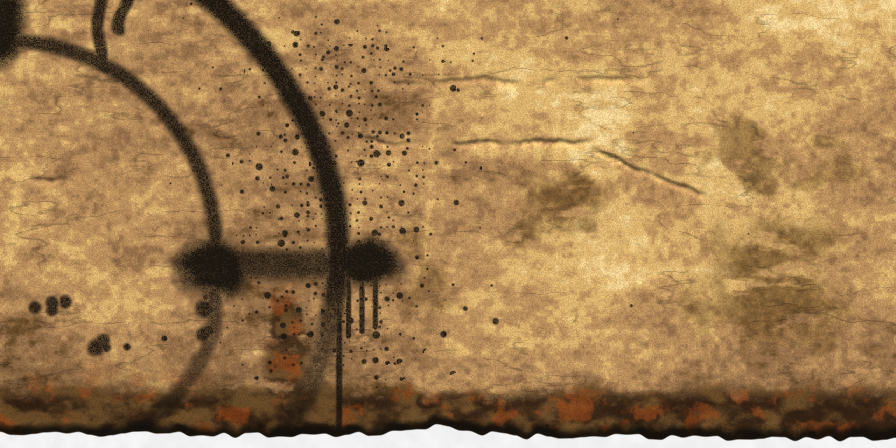
A WebGL 2 fragment shader for this texture:

```glsl
#version 300 es
precision highp float;
// Weathered tan wall with sprayed black arcs, spatter, a rusty foot and a torn white edge.
uniform vec2 u_resolution;
out vec4 outColor;
#define ARC_CENTER vec2(.013, .44)
#define INNER_RADIUS .469
#define OUTER_RADIUS .742
#define GRAIN_SCALE 384.
#define CRACK_DEPTH .45
const vec3 INK = vec3(.085, .07, .05), UMBER = vec3(.15, .09, .05),
  BROWN = vec3(.38, .27, .14), CLAY = vec3(.59, .44, .29), TAN = vec3(.73, .56, .36),
  GOLD = vec3(.86, .7, .43), CREAM = vec3(.95, .83, .58), RUST = vec3(.58, .25, .08);

float hash(vec2 p) {
  vec3 q = fract(p.xyx * .1031);
  q += dot(q, q.yzx + 33.33);
  return fract((q.x + q.y) * q.z);
}
float noise(vec2 p) {
  vec2 i = floor(p), f = fract(p);
  f = f * f * (3. - 2. * f);
  return mix(mix(hash(i), hash(i + vec2(1, 0)), f.x),
             mix(hash(i + vec2(0, 1)), hash(i + 1.), f.x), f.y);
}
float fbm(vec2 p) {
  float sum = 0., amp = .516;
  for (int i = 0; i < 5; i++, amp *= .5) {
    sum += amp * noise(p);
    p = mat2(1.6, 1.2, -1.2, 1.6) * p + 17.3;
  }
  return sum;
}
// Smooth step from a to b, in either direction
float ramp(float a, float b, float x) {
  float t = clamp((x - a) / (b - a), 0., 1.);
  return t * t * (3. - 2. * t);
}
float bell(float d, float w) { return exp(-d * d / (w * w)); }
// Soft ellipse at c with radii r
float blot(vec2 p, vec2 c, vec2 r) { return ramp(1.4, .6, length((p - c) / r)); }
// Vertical run of paint
float drip(vec2 p, float x, float lo, float hi, float w) {
  return ramp(w * 1.4, w * .5, length(vec2(p.x - x, p.y - clamp(p.y, lo, hi))));
}
// One random dot per grid cell
float spatter(vec2 p, float cells, float density) {
  vec2 id = floor(p * cells), c = .3 + .4 * vec2(hash(id + 3.), hash(id + 8.));
  float r = mix(.08, .29, pow(hash(id + 21.), 2.)), aa = cells / u_resolution.y;
  return ramp(r + aa, r - aa, length(fract(p * cells) - c)) * step(hash(id + 5.), density);
}
// Tight group of drops
float drops(vec2 p, vec2 c, vec2 spread) {
  float ink = 0.;
  for (float i = 0.; i < 5.; i++) {
    vec2 k = vec2(i, c.x * 90.), at = c + spread * (2. * vec2(hash(k + 1.7), hash(k + 9.2)) - 1.);
    ink = max(ink, blot(p, at, vec2(mix(.008, .021, hash(k + 4.)))));
  }
  return ink;
}
// Wavering crack: dark line minus the lit lip below it
float crack(vec2 p, float y, float slope, float x0, float x1) {
  float d = p.y - y - slope * (p.x - x0) - .05 * (fbm(vec2(p.x * 9., y * 40.)) - .5);
  float span = ramp(x0, x0 + .06, p.x) * ramp(x1, x1 - .06, p.x) * ramp(.2, .55, noise(vec2(p.x * 22., y * 50.)));
  return span * (bell(d, .005) - .4 * bell(d + .011, .007));
}
vec3 wall(vec2 p, vec2 w) {
  float fibre = fbm(p * vec2(14, 38)), fine = fbm(p * 70. + 9.), worn = ramp(.3, .6, noise(p * vec2(20, 14)));
  float tone = .75 * fbm(p * vec2(3.5, 5) + 4.) + .55 * fibre + .5 * fine - .4;
  tone += .1 * ramp(.7, 1.3, p.x) + .12 * ramp(.7, 1., p.y) - .14 * ramp(.4, .1, p.y);
  // Pale worn areas and scraped streaks
  tone += .3 * blot(w, vec2(1.33, .72), vec2(.07, .09)) + .2 * blot(w, vec2(1.38, .46), vec2(.09, .11));
  tone += .2 * blot(w, vec2(1.8, .97), vec2(.17, .07)) + .16 * blot(w, vec2(1.6, .55), vec2(.05, .12));
  tone += worn * (.22 * bell(p.x - .92 - .07 * p.y, .011) + .16 * bell(p.x + .02 - .1 * p.y, .015));
  vec3 col = mix(BROWN, CLAY, ramp(.05, .36, tone));
  col = mix(col, TAN, ramp(.34, .58, tone));
  col = mix(col, GOLD, ramp(.58, .8, tone));
  col = mix(col, CREAM, ramp(.82, 1.1, tone));
  // Peeled olive patches
  float peel = max(blot(w, vec2(1.25, .55), vec2(.1, .08)), blot(w, vec2(1.71, .37), vec2(.14)));
  peel = max(peel, .7 * max(blot(w, vec2(.94, .4), vec2(.06, .07)), blot(w, vec2(1.66, .66), vec2(.07, .06))));
  peel = max(peel, .6 * blot(w, vec2(1.83, .63), vec2(.07, .05)));
  col = mix(col, BROWN * (.7 + .7 * fine), .75 * peel * ramp(.25, .5, fibre));
  // Creases
  float line = crack(p, .69, 0., .78, 1.34) + crack(p, .68, -.4, 1.3, 1.6);
  line += crack(p, .59, 0., 0., .18) + .7 * crack(p, .83, 0., .85, 1.5);
  line += .4 * worn * ramp(.025, 0., abs(fbm(p * vec2(5, 16) + 31.) - .5));
  return col * (1. - CRACK_DEPTH * line);
}
float paint(vec2 p, vec2 q) {
  float radius = length(p - ARC_CENTER), lower = ramp(.4, .22, p.y);
  float inner = abs(radius - INNER_RADIUS - .03 * lower);
  float outer = abs(radius - OUTER_RADIUS + .018 * ramp(.5, .9, p.y));
  float ink = max(ramp(.026, .006, inner) * mix(.8, .5, lower), ramp(.038, .012, outer) * mix(.95, .5, lower));
  // Crossbar and overspray blobs
  ink = max(ink, .72 * ramp(.05, .015, abs(p.y - .41)) * ramp(.44, .5, p.x) * ramp(.88, .8, p.x));
  ink = max(ink, max(blot(q, vec2(.478, .406), vec2(.075, .066)), blot(q, vec2(.808, .412), vec2(.072, .052))));
  ink = max(ink, blot(q, vec2(0, .935), vec2(.055, .075)));
  // Runs of paint
  float bend = .012 * sin(p.y * 45.), runs = drip(p, .757, .04, .4, .007);
  runs = max(runs, max(drip(p, .222 + .4 * bend, .87, 1.1, .014), drip(p, .275 + bend, .935, 1.1, .015)));
  for (float k = 0.; k < 3.; k++) runs = max(runs, drip(p, .778 + .03 * k, .25 + .01 * k, .4, .006));
  return max(ink, .82 * runs);
}
void main() {
  vec2 p = gl_FragCoord.xy / u_resolution.y, wobble = vec2(fbm(p * 13.), fbm(p * 13. + 50.)) - .5;
  vec2 ragged = p + .05 * wobble;
  float px = 1. / u_resolution.y, grain = hash(floor(p * GRAIN_SCALE)) - .5, rough = fbm(p * vec2(22, 30)) - .5;
  vec3 col = wall(p, p + .19 * wobble);
  // Rusty foot and stain
  float foot = max(.9 * ramp(.025, -.018, p.y - .125 - .07 * rough), .45 * ramp(.24, .08, p.y) * ramp(.85, .3, p.x));
  foot = max(foot, .85 * blot(ragged, vec2(.638, .19), vec2(.048, .18)) * ramp(-.25, 0., rough));
  vec3 soot = mix(UMBER, BROWN, ramp(-.14, .22, rough));
  col = mix(col, mix(soot, RUST, .6 * ramp(.54, .72, fbm(p * 26. + 11.))), foot);
  // Spatter, drops and grainy spray
  float near = bell(p.x - .76, .17) * ramp(.12, .25, p.y) * ramp(.98, .85, p.y);
  float dots = max(spatter(p, 34., .65 * near), spatter(p + .37, 62., .55 * near));
  dots = max(dots, drops(p, vec2(.115, .33), vec2(.04, .03)));
  dots = max(dots, drops(p, vec2(.245, .235), vec2(.04, .012)));
  dots = max(dots, drops(p, vec2(.455, .285), vec2(.02, .035)));
  float ink = max(paint(p, ragged), .8 * dots);
  ink = clamp(ink + grain * .9 * ink * (1.3 - ink), 0., 1.);
  col = mix(col * (1. + .15 * grain), INK, .96 * ink);
  // Torn white edge under a dark rim
  float edge = p.y - .026 + .006 * p.x - .021 * bell(p.x - .97, .1) - .014 * noise(vec2(p.x * 40., 3));
  col = mix(col, INK * .8, .9 * ramp(.032, .008, edge + .02 * rough));
  col = mix(col, vec3(.92) + .06 * fbm(p * 40.), ramp(px, -px, edge));
  outColor = vec4(col, 1);
}
```
